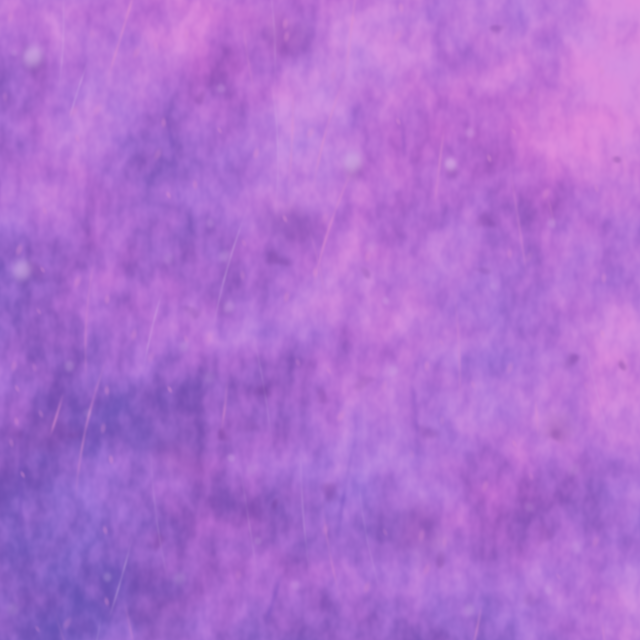
Write a three.js fragment shader that draws this texture.

```glsl
// Soft violet stained film: a diagonal tone drift carries layers of gradient noise,
// from broad dark clouds to fine upright grain, mapped through a purple ramp.
// Dark smudges, thin near-vertical scratches, flecks and pale specks lie on top.

varying vec2 vUv;

const vec3 DEEP_VIOLET = vec3(0.49, 0.29, 0.69);
const vec3 ORCHID      = vec3(0.70, 0.425, 0.83);
const vec3 LIGHT_PINK  = vec3(0.83, 0.56, 0.88);
const vec3 BLUE_SHIFT  = vec3(-0.055, 0.025, 0.02);
const vec3 PLUM        = vec3(0.44, 0.23, 0.60);
const vec3 INK_BLUE    = vec3(0.45, 0.29, 0.74);
const vec3 ROSE        = vec3(0.86, 0.56, 0.83);
const vec3 PALE_LILAC  = vec3(0.86, 0.75, 0.92);

vec2 hash2(vec2 p) {
  vec3 h = fract(p.xyx * vec3(0.1031, 0.1030, 0.0973));
  h += dot(h, h.yzx + 33.33);
  return fract((h.xx + h.yz) * h.zy);
}

float cornerSlope(vec2 cell, vec2 offset) {
  float angle = 6.2832 * hash2(cell).x;
  return dot(vec2(cos(angle), sin(angle)), offset);
}

float gradientNoise(vec2 p) {
  vec2 i = floor(p), f = fract(p), e = vec2(1.0, 0.0);
  vec2 u = f * f * f * (f * (f * 6.0 - 15.0) + 10.0);
  float low  = mix(cornerSlope(i, f), cornerSlope(i + e, f - e), u.x);
  float high = mix(cornerSlope(i + e.yx, f - e.yx), cornerSlope(i + 1.0, f - 1.0), u.x);
  return mix(low, high, u.y);
}

vec2 rotate(vec2 p, float angle) {
  float c = cos(angle), s = sin(angle);
  return vec2(c * p.x - s * p.y, s * p.x + c * p.y);
}

// Soft ovals scattered over a jittered grid; density is the share of filled cells.
float scatterSpots(vec2 p, float cells, float density, vec2 radius, float seed) {
  float cover = 0.0;
  vec2 home = floor(p * cells);
  for (int y = -1; y <= 1; y++) {
    for (int x = -1; x <= 1; x++) {
      vec2 cell = home + vec2(float(x), float(y));
      vec2 place = hash2(cell + seed), kind = hash2(cell + seed + 57.0);
      vec2 d = rotate(p - (cell + 0.15 + 0.7 * place) / cells, (kind.y - 0.5) * 1.2);
      d /= radius * mix(0.65, 1.2, kind.y);
      float spot = exp(-pow(dot(d, d), 1.4)) * mix(0.5, 1.0, place.x);
      cover = max(cover, spot * step(kind.x, density));
    }
  }
  return cover;
}

// Thin, slightly bent strokes leaning around the vertical, fading at both ends.
float scratches(vec2 p, vec2 cells, float density, float width, float seed) {
  float cover = 0.0;
  vec2 home = floor(p * cells);
  for (int y = -1; y <= 1; y++) {
    for (int x = -1; x <= 1; x++) {
      vec2 cell = home + vec2(float(x), float(y));
      vec2 place = hash2(cell + seed), kind = hash2(cell + seed + 91.0);
      vec2 d = rotate(p - (cell + place) / cells, (kind.y - 0.45) * 0.6);
      d.x += (place.x - 0.5) * 1.6 * d.y * d.y;
      float reach = mix(0.03, 0.13, place.y);
      float stroke = exp(-d.x * d.x / (width * width));
      stroke *= 1.0 - smoothstep(reach * 0.2, reach, abs(d.y));
      cover = max(cover, stroke * step(kind.x, density) * mix(0.4, 1.0, kind.y));
    }
  }
  return cover * (0.7 + 0.7 * gradientNoise(p * vec2(20.0, 38.0) + seed));
}

// Tone from 0 (deep) to 1 (light): diagonal drift, clouds, streaks and grain.
float filmTone(vec2 p) {
  float tone = 0.59 + dot(p - 0.5, vec2(0.34, 0.36));
  vec2 warped = p + 0.03 * vec2(gradientNoise(p * 9.0 + 3.0), gradientNoise(p * 9.0 + 41.0));
  tone += 0.48 * gradientNoise(rotate(warped, -0.35) * vec2(3.6, 5.5) + 12.0);
  tone += 0.32 * gradientNoise(rotate(warped, -0.2) * vec2(9.0, 11.0) + 25.0);
  tone += 0.26 * gradientNoise(warped * vec2(27.0, 20.0) + 7.0);
  tone += 0.14 * gradientNoise(rotate(p, 0.08) * vec2(42.0, 5.0) + 64.0);
  tone += 0.20 * gradientNoise(p * vec2(62.0, 42.0) + 83.0);
  return tone + 0.09 * gradientNoise(p * vec2(120.0, 85.0) + 19.0);
}

vec3 purpleRamp(float tone) {
  vec3 color = mix(DEEP_VIOLET, ORCHID, smoothstep(-0.12, 0.72, tone));
  return mix(color, LIGHT_PINK, smoothstep(0.5, 1.2, tone));
}

void main() {
  vec2 p = vUv;
  vec3 color = purpleRamp(filmTone(p));

  // Cool patches gather toward the lower left.
  float cool = 0.25 + 1.1 * gradientNoise(p * 4.5 + 33.0) + 0.5 * gradientNoise(p * 24.0 + 50.0);
  color += BLUE_SHIFT * (cool - 0.7 * (p.x + p.y - 1.0));

  // Smudges with ragged edges.
  vec2 ragged = p + 0.02 * vec2(gradientNoise(p * 28.0), gradientNoise(p * 28.0 + 70.0));
  color = mix(color, PLUM, 0.42 * scatterSpots(ragged, 5.0, 0.28, vec2(0.042, 0.032), 5.0));
  color = mix(color, PLUM, 0.38 * scatterSpots(ragged, 11.0, 0.2, vec2(0.013, 0.011), 23.0));

  // Dark and bright scratches.
  color = mix(color, INK_BLUE, 0.42 * scratches(p, vec2(6.0, 4.0), 0.4, 0.0042, 11.0));
  color = mix(color, ROSE, 0.55 * scratches(p, vec2(8.0, 6.0), 0.42, 0.0028, 37.0));
  color = mix(color, PALE_LILAC, 0.28 * scratches(p, vec2(9.0, 5.0), 0.4, 0.0024, 71.0));

  // Small flecks, then pale specks with a plum shadow below.
  color = mix(color, ROSE, 0.42 * scatterSpots(p, 22.0, 0.2, vec2(0.0045, 0.008), 45.0));
  color = mix(color, PALE_LILAC, 0.3 * scatterSpots(p, 16.0, 0.12, vec2(0.008, 0.009), 63.0));
  float shadow = scatterSpots(p + vec2(-0.003, 0.013), 6.0, 0.14, vec2(0.014, 0.016), 80.0);
  color = mix(color, PLUM, 0.45 * shadow);
  color = mix(color, PALE_LILAC, 0.9 * scatterSpots(p, 6.0, 0.14, vec2(0.014, 0.016), 80.0));

  gl_FragColor = vec4(color, 1.0);
}
```
